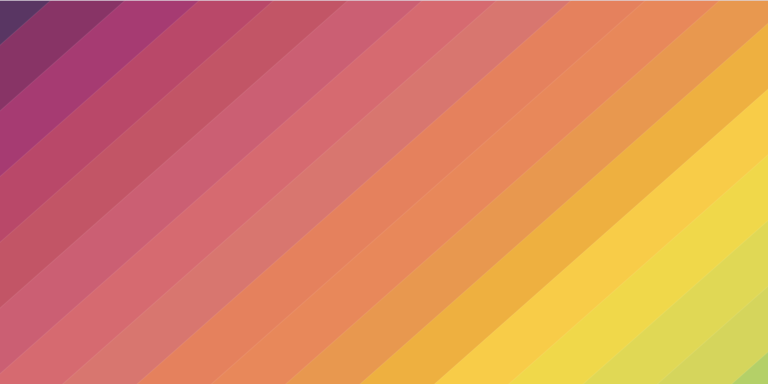
Write a WebGL 1 fragment shader that draws this background.

```glsl
precision highp float;
// Diagonal flat stripes running from violet through rose and orange to lime.
uniform vec2 u_resolution;

// Lays the next stripe colour over everything past its leading edge.
void addStripe(inout vec3 color, inout float edge, float position, float blur, vec3 stripe) {
  color = mix(color, stripe, smoothstep(-blur, blur, position - edge));
  edge += 1.0;
}

void main() {
  vec2 p = gl_FragCoord.xy / u_resolution.y;
  p.x *= 2.0 * u_resolution.y / u_resolution.x;

  // Stripe coordinate: one unit per stripe, growing toward the lower right
  float s = (p.x + (1.0 - p.y) * 1.131 - 0.1328) / 0.1936;
  float pixel = 1.51 / (0.1936 * u_resolution.y);
  float blur = 0.7 * pixel;

  // Palette, in order from the upper left corner
  vec3 color = vec3(0.35, 0.21, 0.39);
  float edge = 0.0;
  addStripe(color, edge, s, blur, vec3(0.533, 0.204, 0.400));
  addStripe(color, edge, s, blur, vec3(0.651, 0.231, 0.447));
  addStripe(color, edge, s, blur, vec3(0.725, 0.282, 0.412));
  addStripe(color, edge, s, blur, vec3(0.761, 0.333, 0.400));
  addStripe(color, edge, s, blur, vec3(0.796, 0.373, 0.451));
  addStripe(color, edge, s, blur, vec3(0.839, 0.416, 0.439));
  addStripe(color, edge, s, blur, vec3(0.847, 0.463, 0.435));
  addStripe(color, edge, s, blur, vec3(0.898, 0.506, 0.365));
  addStripe(color, edge, s, blur, vec3(0.910, 0.533, 0.353));
  addStripe(color, edge, s, blur, vec3(0.910, 0.596, 0.310));
  addStripe(color, edge, s, blur, vec3(0.933, 0.690, 0.251));
  addStripe(color, edge, s, blur, vec3(0.973, 0.800, 0.282));
  addStripe(color, edge, s, blur, vec3(0.941, 0.847, 0.290));
  addStripe(color, edge, s, blur, vec3(0.878, 0.847, 0.333));
  addStripe(color, edge, s, blur, vec3(0.835, 0.835, 0.361));
  addStripe(color, edge, s, blur, vec3(0.706, 0.816, 0.408));

  // Faint pale seams between the stripes
  float seam = abs(fract(s + 0.5) - 0.5);
  color = mix(color, vec3(1.0), 0.06 * (1.0 - smoothstep(0.0, 0.01 + blur, seam)));

  // Hairline of light along the top border
  float halfPixel = 0.5 / u_resolution.y;
  float border = smoothstep(-halfPixel, halfPixel, p.y - 0.9974);
  color = mix(color, vec3(0.87, 0.85, 0.88), 0.7 * border);

  gl_FragColor = vec4(color, 1.0);
}
```
